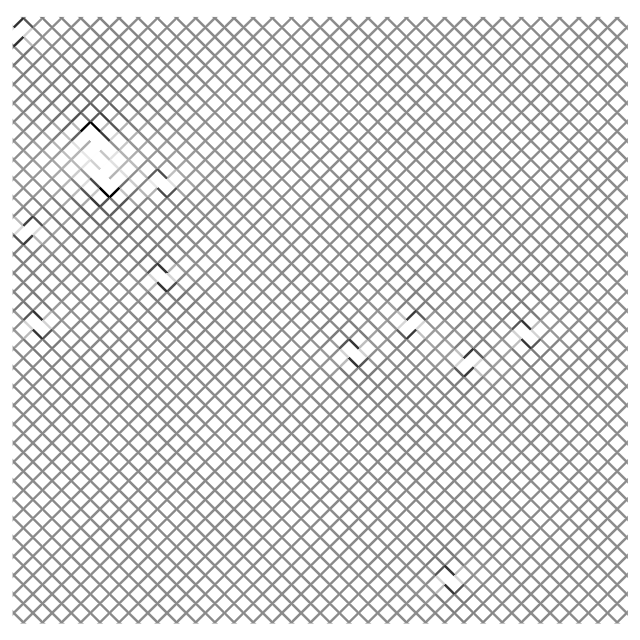
Reproduce this pattern procedurally as a Shadertoy shader.

```glsl
const vec2 CELLS = vec2(32.0);
const vec2 MARGIN = vec2(0.0215, 0.0275);      // left and bottom border
const vec2 PITCH = vec2(0.02993, 0.02951);     // size of one diamond
const float LINE_WIDTH = 0.0038;
const float RIM = 0.06;                        // line overhang at the border, in cells
const float INK = 0.455;                       // darkness of an undisturbed link
const float CONTRAST = 1.3;
const float GAP_STRENGTH = 0.45;
const float GAP_SOFTNESS = 0.35;
const vec2 CRACK_CENTER = vec2(4.48, 24.45);
const vec2 CRACK_HALF = vec2(-0.4, 1.6);
const float CRACK_GAP = 0.36;
const int GAPS_PER_GROUP = 4;
const vec2 LOW_GAP = vec2(22.75, 2.25);
const vec2 CORNER_GAP = vec2(0.25, 31.25);

// Diagonal axes: x runs along rising links, y along falling ones
vec2 toDiagonal(vec2 cell) {
    return vec2(cell.x + cell.y, cell.x - cell.y);
}

// Midpoint of the link nearest to a diagonal position
vec2 linkCenter(vec2 d, bool rising) {
    return rising ? vec2(round(d.x), floor(d.y) + 0.5)
                  : vec2(floor(d.x) + 0.5, round(d.y));
}

// Flow from left to right, bent around a straight crack
vec2 crackFlow(vec2 link) {
    vec2 arm = toDiagonal(CRACK_HALF);
    float reach = length(arm);
    vec2 along = arm / reach;
    vec2 across = vec2(along.y, -along.x);
    if (dot(across, vec2(1.0)) < 0.0) across = -across;

    vec2 r = link - toDiagonal(CRACK_CENTER);
    vec2 z = vec2(dot(r, across), dot(r, along)) / reach;
    if (abs(z.x) * reach < CRACK_GAP && abs(z.y) < 1.0) return vec2(0.0);

    // Complex flow 1 / sqrt(1 + 1 / z^2)
    vec2 square = vec2(z.x * z.x - z.y * z.y, 2.0 * z.x * z.y);
    vec2 q = vec2(1.0, 0.0) + vec2(square.x, -square.y) / max(dot(square, square), 1e-5);
    float turn = -0.5 * atan(q.y, q.x);
    vec2 w = vec2(cos(turn), sin(turn)) * inversesqrt(max(length(q), 0.02));
    return dot(vec2(1.0), along) * along
         + dot(vec2(1.0), across) * (w.x * across - w.y * along);
}

// Dipole left by one missing link; clears the link itself
void addGap(inout vec2 flow, inout float present, vec2 link, vec2 cell, bool rising) {
    vec2 r = link - linkCenter(toDiagonal(cell), rising);
    float r2 = dot(r, r);
    if (r2 < 0.01) {
        present = 0.0;
        return;
    }
    vec2 axis = rising ? vec2(1.0, 0.0) : vec2(0.0, 1.0);
    flow += GAP_STRENGTH * (axis - 2.0 * dot(axis, r) * r / r2) / (r2 + GAP_SOFTNESS);
}

// Darkness of a whole link from the flow it carries
float linkInk(vec2 link, bool rising) {
    vec2 flow = crackFlow(link);
    float present = 1.0;
    for (int i = 0; i < GAPS_PER_GROUP; i++) {
        float k = float(i);
        float side = i % 2 == 0 ? 1.0 : -1.0;
        vec2 leftGap = vec2(4.24 + 3.22 * side, 23.38 - 2.54 * k);
        vec2 middleGap = vec2(17.75 + 3.0 * k, 14.8 - 0.6 * side);
        addGap(flow, present, link, leftGap, i != 1);
        addGap(flow, present, link, middleGap, i % 3 == 0);
    }
    addGap(flow, present, link, LOW_GAP, true);
    addGap(flow, present, link, CORNER_GAP, false);

    float current = max(rising ? flow.x : flow.y, 0.0);
    return present * min(INK * pow(current, CONTRAST), 1.0);
}

void mainImage(out vec4 fragColor, in vec2 fragCoord) {
    float pixel = 1.0 / iResolution.y;
    vec2 cell = (fragCoord * pixel - MARGIN) / PITCH;
    vec2 d = toDiagonal(cell);

    // Two families of crossing lines
    vec2 lineDistance = abs(fract(d) - 0.5) / length(1.0 / PITCH);
    vec2 cover = clamp((0.5 * LINE_WIDTH - lineDistance) / pixel + 0.5, 0.0, 1.0);
    float rising = cover.y * linkInk(linkCenter(d, true), true);
    float falling = cover.x * linkInk(linkCenter(d, false), false);

    // Border of the mesh
    vec2 inset = (0.5 * CELLS + RIM - abs(cell - 0.5 * CELLS)) * PITCH;
    float inside = clamp(min(inset.x, inset.y) / pixel + 0.5, 0.0, 1.0);

    fragColor = vec4(vec3(1.0 - max(rising, falling) * inside), 1.0);
}
```
